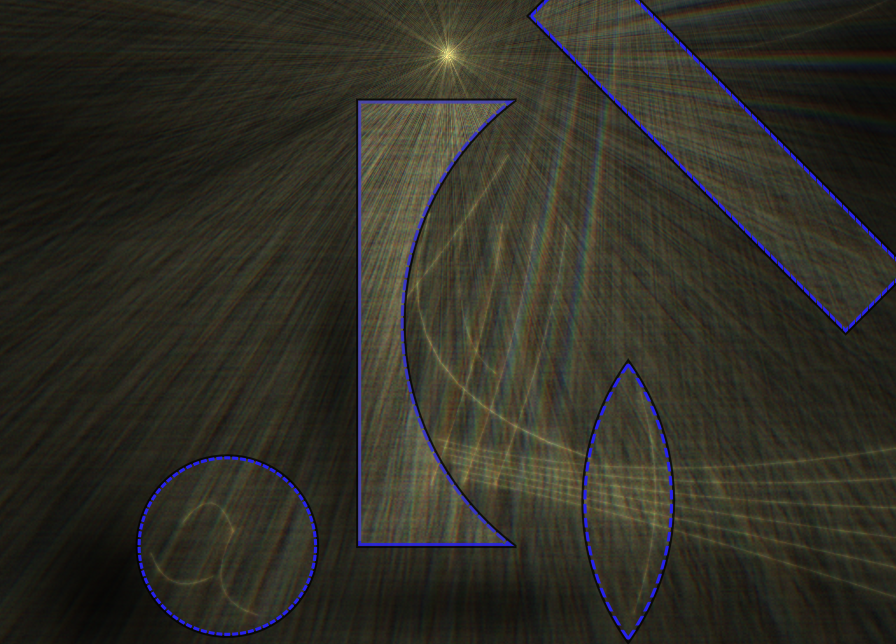
Reproduce this background procedurally as a WebGL 2 fragment shader.

```glsl
#version 300 es
precision highp float;
// Light bench: a point lamp shines through four blue-edged glass shapes.
// Shapes are distance functions, the haze is coloured noise in polar fans,
// and the caustics are thin glowing quadratic curves.
uniform vec2 u_resolution;
out vec4 outColor;

const vec2 LAMP = vec2(0.696, 0.915);
const vec3 OLIVE = vec3(1.0, 0.97, 0.73);
const vec3 GOLD = vec3(1.0, 0.94, 0.5);
const vec3 BLUE = vec3(0.15, 0.13, 0.93);
const vec3 VIOLET = vec3(0.28, 0.27, 0.72);

float hash(vec2 p) {
  vec3 q = fract(p.xyx * vec3(0.1031, 0.103, 0.0973));
  q += dot(q, q.yzx + 33.33);
  return fract((q.x + q.y) * q.z);
}

float noise(vec2 p) {
  vec2 i = floor(p), f = fract(p);
  f *= f * (3.0 - 2.0 * f);
  return mix(mix(hash(i), hash(i + vec2(1, 0)), f.x),
             mix(hash(i + vec2(0, 1)), hash(i + vec2(1, 1)), f.x), f.y);
}

// Noise with displaced colour channels, like dispersed light
vec3 streaks(vec2 q, float spread) {
  vec2 s = vec2(spread, 0);
  return vec3(noise(q), noise(q + s), noise(q + 2.0 * s));
}

// Streaks fanning out from a centre; the angular seam points upward
vec3 fan(vec2 d, float count, float along) {
  return streaks(vec2(atan(d.x, -d.y) * count + 700.0, length(d) * along), 0.45);
}

float blob(vec2 p, float x, float y, float w, float h) {
  vec2 q = (p - vec2(x, y)) / vec2(w, h);
  return exp(-dot(q, q));
}

// Glow around a quadratic curve, measured over short segments
float caustic(vec2 p, vec2 a, vec2 b, vec2 c) {
  float d = 9.0;
  vec2 last = a;
  for (int i = 1; i <= 10; i++) {
    float t = float(i) / 10.0;
    vec2 next = mix(mix(a, b, t), mix(b, c, t), t), e = next - last, q = p - last;
    d = min(d, length(q - e * clamp(dot(q, e) / dot(e, e), 0.0, 1.0)));
    last = next;
  }
  return exp(-d * 400.0) + 0.25 * exp(-d * 80.0);
}

float box(vec2 p, vec2 halfSize) {
  vec2 q = abs(p) - halfSize;
  return max(q.x, q.y);
}

float inside(float d, float soft) { return smoothstep(soft, -soft, d); }

float dashes(float s, float fill) {
  return smoothstep(-0.06, 0.06, fill * 0.5 - abs(fract(s) - 0.5));
}

// Dark rim outside, coloured band just inside
vec3 outline(vec3 col, float d, vec3 ink, float cover, float soft) {
  col *= 1.0 - 0.75 * inside(abs(d - 0.001) - 0.002, soft);
  return mix(col, ink, cover * inside(abs(d + 0.0025) - 0.0024, soft));
}

void main() {
  vec2 p = gl_FragCoord.xy / u_resolution.y, ray = p - LAMP;
  float soft = 0.7 / u_resolution.y, r = length(ray);

  // Glass shapes
  vec2 bowl = p - vec2(1.061, 0.498);
  float concave = max(box(p - vec2(0.6775, 0.498), vec2(0.1215, 0.346)), 0.434 - length(bowl));
  vec2 ball = p - vec2(0.353, 0.152);
  float disc = length(ball) - 0.1395;
  vec2 leaf = p - vec2(0.9755, 0.221);
  float lens = length(vec2(abs(leaf.x) + 0.304, leaf.y)) - 0.3737;
  vec2 tilt = p - vec2(1.116, 0.778);
  tilt = vec2(tilt.x - tilt.y, tilt.x + tilt.y) * 0.7071;
  float slab = box(tilt, vec2(0.348, 0.0692));

  // Broad haze, shadows and glass brightness
  float light = 0.115 + 0.1 * blob(p, 0.86, 0.5, 0.33, 0.45) + 0.09 * exp(-r * 4.5)
    + 0.05 * blob(p, 0.42, 0.52, 0.24, 0.4) + 0.05 * blob(p, 1.1, 0.24, 0.45, 0.1);
  float shade = 0.5 * blob(p, 0.53, 0.4, 0.06, 0.22) + 0.7 * blob(p, 0.16, 0.08, 0.12, 0.13)
    + 0.6 * blob(p, 1.38, 0.86, 0.15, 0.2) + 0.5 * blob(p, 0.72, 0.06, 0.2, 0.05)
    + 0.4 * blob(p, 0.0, 0.78, 0.3, 0.12);
  float wedge = exp(-abs(ray.y - 0.5 * ray.x) * 60.0) * smoothstep(-0.13, -0.2, ray.x);
  light *= (1.0 - min(shade, 0.85)) * (1.0 - 0.4 * wedge * smoothstep(0.8, 0.2, r));
  light += 0.16 * inside(concave, soft) * (1.0 - 0.3 * smoothstep(0.6, 0.2, p.y));
  light += 0.085 * inside(slab, soft) + 0.05 * inside(disc, soft) + 0.025 * inside(lens, soft);

  // Fine coloured grain along and across the rays
  vec3 grain = 0.4 * fan(ray, 170.0, 9.0) + 0.25 * fan(ray, 32.0, 2.0)
    + 0.35 * fan(p - vec2(0.95, 1.4), 300.0, 12.0)
    + 0.3 * streaks(p * 368.0, 41.0) + 0.2 * streaks(p.yx * vec2(300, 14), 0.6);
  vec3 col = OLIVE * light * (0.28 + 0.98 * grain);

  // Dispersed beams in the middle and the upper right
  float beam = blob(vec2(p.x - 0.3 * p.y, p.y), 0.665, 0.55, 0.11, 0.42);
  col += 0.22 * beam * pow(fan(p - vec2(1.04, 1.5), 65.0, 1.5), vec3(3));
  float upper = smoothstep(0.1, 0.35, ray.x) * blob(ray, 0.45, 0.0, 0.4, 0.16);
  col += 0.16 * upper * pow(fan(ray, 35.0, 1.0), vec3(3));

  // Caustics behind the concave face
  float glow = caustic(p, vec2(0.667, 0.667), vec2(0.575, 0.4), vec2(0.915, 0.29));
  glow += 0.6 * caustic(p, vec2(0.716, 0.645), vec2(0.7, 0.47), vec2(0.77, 0.42));
  glow += 0.7 * caustic(p, vec2(0.79, 0.76), vec2(0.7, 0.62), vec2(0.627, 0.534));
  for (int i = 0; i < 3; i++) {
    float k = float(i) * 0.05;
    glow += 0.7 * caustic(p, vec2(0.78 + k, 0.65), vec2(0.76 + k, 0.48), vec2(0.67 + k, 0.25));
  }
  // Sheaf of beams crossing the leaf-shaped lens
  for (int i = 0; i < 6; i++) {
    float k = float(i);
    glow += 0.6 * caustic(p, vec2(0.68 + 0.008 * k, 0.318 - 0.012 * k),
      vec2(0.98, 0.235 - 0.006 * k), vec2(1.4, 0.305 - 0.047 * k));
  }
  glow += 0.6 * caustic(p, vec2(0.995, 0.39), vec2(1.045, 0.22), vec2(0.985, 0.05));
  // Loops within the disc and stray rays
  vec2 knot = vec2(0.362, 0.175);
  glow += 0.6 * caustic(p, vec2(0.285, 0.19), vec2(0.335, 0.255), knot);
  glow += 0.6 * caustic(p, knot, vec2(0.31, 0.07), vec2(0.4, 0.045));
  glow += 0.7 * caustic(p, vec2(0.235, 0.14), vec2(0.26, 0.07), vec2(0.33, 0.105));
  glow += 0.3 * caustic(p, LAMP, vec2(1.1, 0.86), vec2(1.4, 1.01));
  col += GOLD * 0.19 * glow * (0.5 + grain * 0.6);

  // Lamp core and spokes
  float spokes = fan(ray, 9.0, 0.5).x;
  col += GOLD * (0.4 * exp(-r * r * 5e3) + (0.12 + 0.4 * spokes * spokes) * exp(-r * 24.0));

  // Blue edges
  float curved = step(length(bowl), 0.442);
  float arcDash = mix(1.0, dashes(atan(bowl.y, -bowl.x) * 22.0 + 0.5, 0.85), curved);
  vec3 ink = mix(VIOLET, BLUE, max(0.6 * curved, step(p.y, 0.16)));
  col = outline(col, concave, ink, 0.85 * arcDash, soft);
  col = outline(col, disc, BLUE, dashes(atan(ball.y, ball.x) * 11.14, 0.75), soft);
  col = outline(col, lens, BLUE, dashes(leaf.y * 46.0, 0.68), soft);
  col = outline(col, slab, BLUE, dashes((tilt.x + tilt.y) * 70.0, 0.85), soft);
  outColor = vec4(col, 1);
}
```
